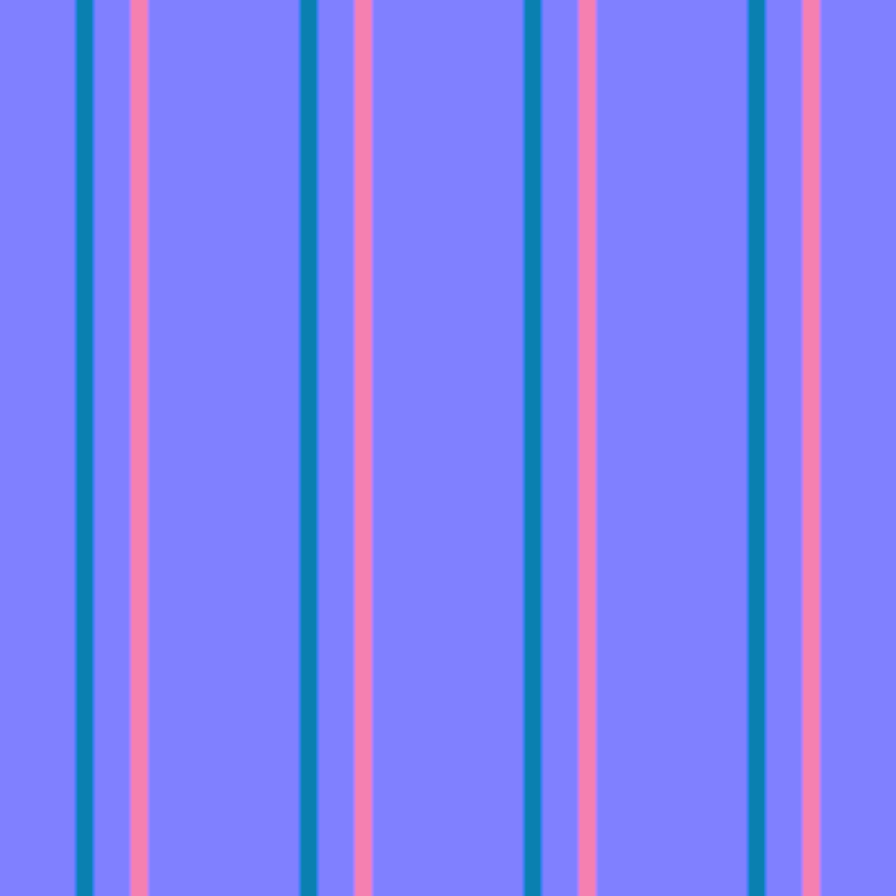
This texture map is drawn by a Shadertoy shader. Its source:

```glsl
// Tangent-space normal map of flat vertical boards parted by straight grooves.
// Each period holds one groove; its two walls lean in opposite directions,
// with bevelled edges that ease the tilt back to the flat face.

#define GROOVES 4.0        // whole periods across the canvas
#define WALL_OFFSET 0.122  // groove centre to wall centre, in periods
#define WALL_HALF 0.0405   // wall half width at half tilt, in periods
#define BEVEL 0.021        // width of the soft wall edge, in periods
#define WALL_TILT 0.925    // sideways part of the wall normal

// Soft band of one wall: 1 on the wall, 0 on the flat face.
float wallBand(float distanceToWall, float softness) {
    return clamp(0.5 + (WALL_HALF - distanceToWall) / softness, 0.0, 1.0);
}

void mainImage(out vec4 fragColor, in vec2 fragCoord) {
    float across = fragCoord.x / iResolution.x * GROOVES;
    float fromCentre = fract(across) - 0.5;

    // Keep the bevel at least one pixel wide on small canvases
    float softness = max(BEVEL, GROOVES / iResolution.x);
    float band = wallBand(abs(abs(fromCentre) - WALL_OFFSET), softness);

    // Left wall leans left, right wall leans right
    float tilt = WALL_TILT * band * sign(fromCentre);
    vec3 normal = vec3(tilt, 0.0, sqrt(1.0 - tilt * tilt));

    fragColor = vec4(0.5 + 0.5 * normal, 1.0);
}
```
